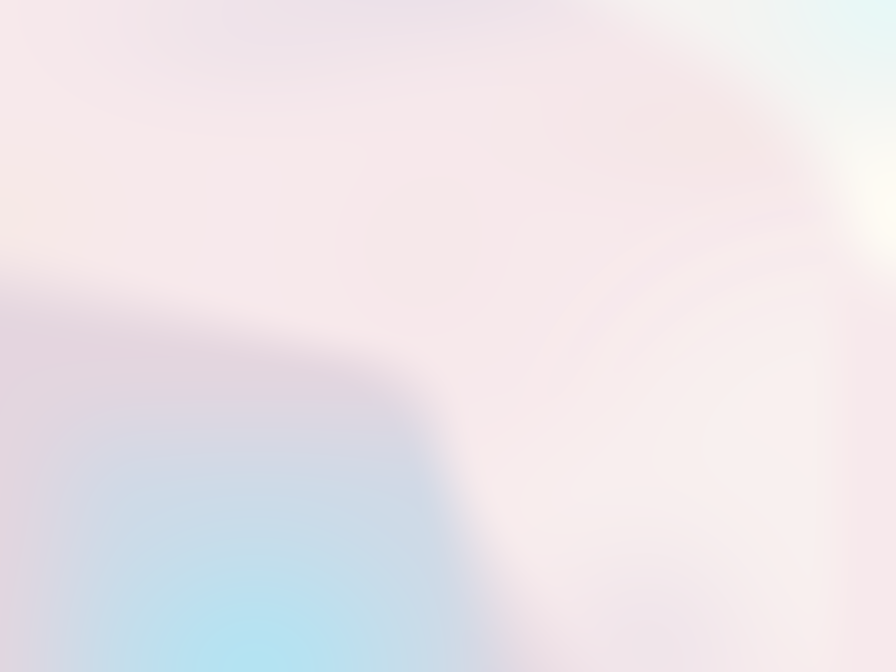
Give the GLSL for this background, as a Shadertoy shader.

```glsl
// A pale pastel backdrop: a mauve field with a blue glow at lower left, a cream
// and mint corner at upper right, and a fan of faint arcs on the right.
// Soft-edged distance fields and elliptical glows are blended over a pink base.

const vec3 PINK     = vec3(0.970, 0.914, 0.924);
const vec3 ROSE     = vec3(0.956, 0.898, 0.905);
const vec3 PEACH    = vec3(0.965, 0.912, 0.898);
const vec3 MAUVE    = vec3(0.893, 0.837, 0.873);
const vec3 LAVENDER = vec3(0.922, 0.880, 0.912);
const vec3 HAZE     = vec3(0.820, 0.850, 0.900);
const vec3 SKY      = vec3(0.705, 0.890, 0.950);
const vec3 PEARL    = vec3(0.975, 0.943, 0.937);
const vec3 IVORY    = vec3(0.962, 0.952, 0.944);
const vec3 CREAM    = vec3(0.998, 0.987, 0.955);
const vec3 MINT     = vec3(0.905, 0.973, 0.968);

const float FIELD_ROUNDING  = 0.09;   // corner radius of the mauve field
const float CORNER_ROUNDING = 0.10;   // bend of the ivory corner
const vec2  FAN_CENTER = vec2(0.94, 0.29);
const vec2  FAN_RADIUS = vec2(0.32, 0.38);
const float FAN_RINGS  = 11.0;
const float FAN_TINT   = 0.006;

float smoothMax(float a, float b, float k) {
    float h = max(k - abs(a - b), 0.0) / k;
    return max(a, b) + 0.25 * h * h * k;
}

// Elliptical falloff: 1 at the center, fading with the given radii
float glow(vec2 p, vec2 center, vec2 radius) {
    vec2 d = (p - center) / radius;
    return exp(-dot(d, d));
}

// Negative inside the field, with a sloping top and a flaring right side
float mauveField(vec2 p) {
    float top = p.y - (0.585 - 0.29 * p.x);
    float side = p.x - (0.62 - 0.55 * p.y + 0.5 * p.y * p.y);
    return smoothMax(top, side, FIELD_ROUNDING);
}

// Positive toward the upper right corner
float ivoryCorner(vec2 p) {
    float upper = 0.8 * (p.y - 1.0 + 0.75 * (p.x - 0.66));
    float right = p.x - 0.885 - 0.28 * (0.83 - p.y);
    return smoothMax(upper, right, CORNER_ROUNDING);
}

vec3 paintBase(vec2 p) {
    vec3 color = PINK;
    color = mix(color, PEACH, 0.7 * glow(p, vec2(0.0, 0.68), vec2(0.12, 0.12)));
    color = mix(color, LAVENDER, glow(p, vec2(0.46, 1.03), vec2(0.25, 0.11)));
    color = mix(color, LAVENDER, 0.5 * glow(p, vec2(0.28, 0.94), vec2(0.16, 0.10)));
    color = mix(color, ROSE, 0.75 * glow(p, vec2(0.77, 0.81), vec2(0.19, 0.11)));
    color = mix(color, PEACH, 0.5 * glow(p, vec2(0.80, 0.79), vec2(0.07, 0.05)));
    return mix(color, ROSE, 0.35 * glow(p, vec2(0.47, 0.63), vec2(0.10, 0.14)));
}

// Pearly ellipse, cut softly at the right, crossed by thin warm arcs
vec3 paintFan(vec3 color, vec2 p) {
    float ring = length((p - FAN_CENTER) / FAN_RADIUS);
    float cut = 1.0 - smoothstep(0.90, 0.965, p.x);
    float body = (1.0 - smoothstep(0.35, 1.25, ring)) * cut;
    color = mix(color, PEARL, 0.95 * body);
    color = mix(color, PEARL, 0.6 * glow(p, vec2(0.66, 0.24), vec2(0.16, 0.13)));
    float arcs = sin(6.2832 * FAN_RINGS * 0.5 * ring);
    float band = smoothstep(0.55, 0.9, ring) * (1.0 - smoothstep(1.05, 1.3, ring));
    float sweep = smoothstep(0.36, 0.55, p.y) * cut;
    return color + FAN_TINT * arcs * band * sweep * vec3(0.4, 0.7, -0.4);
}

vec3 paintField(vec3 color, vec2 p) {
    color = mix(color, LAVENDER, 0.6 * glow(p, vec2(0.73, 0.04), vec2(0.11, 0.16)));
    // Mauve rim turns to cool haze, then to the blue glow
    float coolX = smoothstep(-0.02, 0.16, p.x) * (1.0 - smoothstep(0.46, 0.62, p.x));
    float coolY = 1.0 - smoothstep(0.24, 0.48, p.y);
    vec3 inner = mix(MAUVE, HAZE, coolX * coolY);
    inner = mix(inner, SKY, glow(p, vec2(0.285, 0.0), vec2(0.17, 0.20)));
    float softness = mix(0.075, 0.045, smoothstep(0.0, 0.4, p.x));
    softness += 0.04 * (1.0 - smoothstep(0.0, 0.3, p.y));
    float cover = 1.0 - smoothstep(-softness, softness, mauveField(p));
    return mix(color, inner, cover);
}

vec3 paintCorner(vec3 color, vec2 p) {
    vec3 inner = mix(IVORY, CREAM, glow(p, vec2(1.0, 0.69), vec2(0.10, 0.15)));
    inner = mix(inner, MINT, glow(p, vec2(1.0, 1.02), vec2(0.13, 0.15)));
    float cover = smoothstep(-0.045, 0.065, ivoryCorner(p));
    cover *= smoothstep(0.49, 0.66, p.y);
    return mix(color, inner, cover);
}

void mainImage(out vec4 fragColor, in vec2 fragCoord) {
    vec2 p = fragCoord / iResolution.xy;
    vec3 color = paintBase(p);
    color = paintFan(color, p);
    color = paintField(color, p);
    color = paintCorner(color, p);
    fragColor = vec4(clamp(color, 0.0, 1.0), 1.0);
}
```
